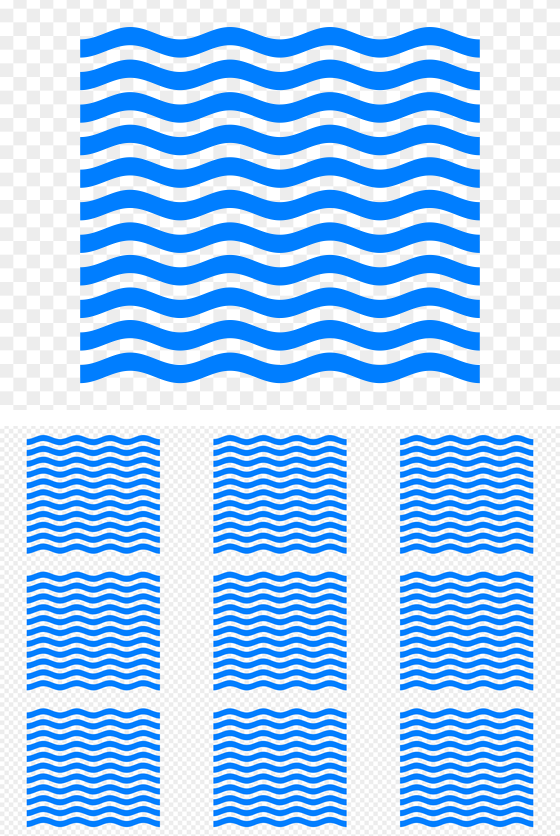
Top: one tile. Bottom: repeated 3 by 3.
Give the GLSL for this pattern, as a WebGL 2 fragment shader.

```glsl
#version 300 es
precision highp float;

uniform vec2 u_resolution;
out vec4 fragColor;

const float PI = 3.14159265;

// Coverage of a shape from its signed distance (negative inside)
float coverage(float dist, float pixel) {
    return clamp(0.5 - dist / pixel, 0.0, 1.0);
}

// Smooth checkerboard: 1 on light cells, 0 on dark ones
float checker(vec2 uv, vec2 pixel) {
    vec2 cells = vec2(42.0, 30.0);
    vec2 wave = sin(PI * (uv * cells + vec2(0.0, 0.365)));
    vec2 side = clamp(2.0 * wave / (PI * cells * pixel), -1.0, 1.0);
    return 0.5 + 0.5 * side.x * side.y;
}

// Eleven wavy bands, four periods wide, cut straight at both ends
float waveBands(vec2 uv, vec2 pixel) {
    float halfWidth = 0.3568;
    float along = (uv.x - 0.5) / (2.0 * halfWidth) + 0.5;
    float y = uv.y - 0.0151 * cos(2.0 * PI * 4.0 * along);

    float pitch = 0.0794;
    float firstRow = 0.1032;
    float row = clamp(round((y - firstRow) / pitch), 0.0, 10.0);
    float band = abs(y - firstRow - row * pitch) - 0.0222;
    float ends = abs(uv.x - 0.5) - halfWidth;
    return coverage(band, pixel.y) * coverage(ends, pixel.x);
}

void main() {
    vec2 pixel = 1.0 / u_resolution;
    vec2 uv = gl_FragCoord.xy * pixel;
    uv.y = 1.0 - uv.y; // rows are counted from the top

    vec3 blue = vec3(0.0, 0.495, 1.0);
    vec3 color = mix(vec3(0.93), vec3(1.0), checker(uv, pixel));
    color = mix(color, blue, waveBands(uv, pixel));
    fragColor = vec4(color, 1.0);
}
```
